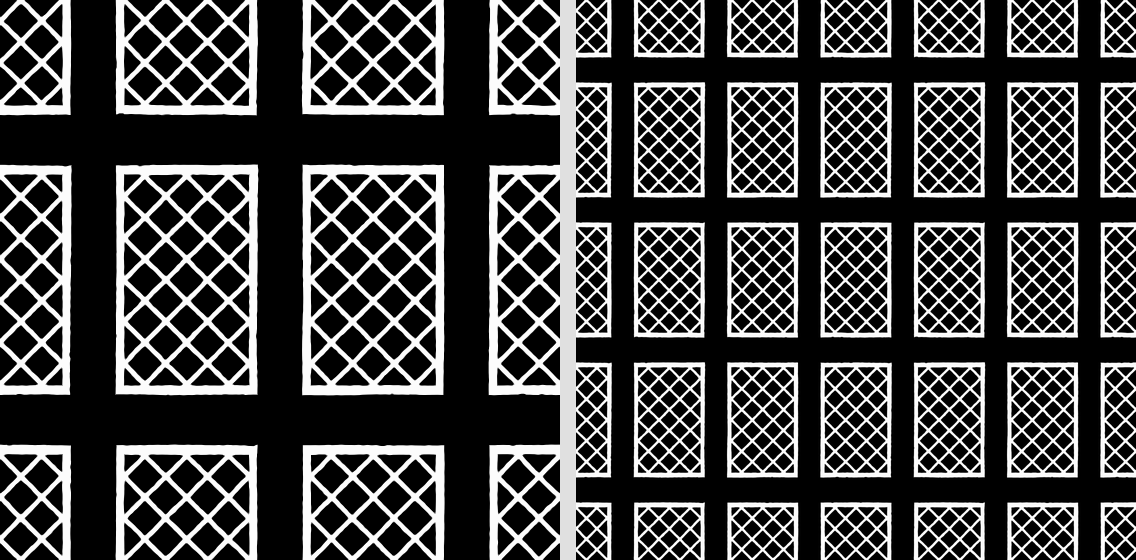
Left: one tile. Right: repeated 2 by 2.
This pattern is drawn by a Shadertoy shader. Its source:

```glsl
const vec2 REPEATS = vec2(3.0, 2.0);            // panels across and down
const vec2 OUTER_HALF = vec2(0.1262, 0.2050);   // half size of the frame
const vec2 INNER_HALF = vec2(0.1115, 0.1882);   // half size of the opening
const float LATTICE_STEP = 0.0373;              // half diagonal of a diamond
const float BAR_HALF = 0.0042;                  // half width of a bar
const float FILLET = 0.0035;                    // softening of the joints
const float TILT = 0.006;                       // skew of the frame sides
const float FRAME_WOBBLE = 0.0022;
const float BAR_WOBBLE = 0.0013;
const float ROUGHNESS = 0.0010;
const float CHIP_DEPTH = 0.0016;
const vec3 GROUND = vec3(0.0);
const vec3 INK = vec3(0.99);

// Integer hash, two values in 0..1
vec2 hash2(vec2 cell, uint seed) {
    uvec2 v = uvec2(cell) + uvec2(seed, seed * 7u);
    v = v * 1664525u + 1013904223u;
    v.x += v.y * 1664525u;
    v.y += v.x * 1664525u;
    v ^= v >> 16u;
    v.x += v.y * 1664525u;
    v.y += v.x * 1664525u;
    v ^= v >> 16u;
    return vec2(v & 65535u) / 65535.0;
}

// Value noise that wraps over the unit square
vec2 wrapNoise(vec2 uv, float frequency, uint seed) {
    vec2 grid = uv * frequency;
    vec2 cell = floor(grid);
    vec2 f = grid - cell;
    f = f * f * (3.0 - 2.0 * f);
    vec2 lo = mod(cell, frequency);
    vec2 hi = mod(cell + 1.0, frequency);
    vec2 bottom = mix(hash2(lo, seed), hash2(vec2(hi.x, lo.y), seed), f.x);
    vec2 top = mix(hash2(vec2(lo.x, hi.y), seed), hash2(hi, seed), f.x);
    return mix(bottom, top, f.y);
}

float boxDistance(vec2 p, vec2 halfSize) {
    vec2 d = abs(p) - halfSize;
    return max(d.x, d.y);
}

float smoothMin(float a, float b, float k) {
    float h = max(k - abs(a - b), 0.0) / k;
    return min(a, b) - 0.25 * k * h * h;
}

// Two crossing sets of diagonal bars
float latticeDistance(vec2 p) {
    vec2 diagonal = vec2(p.x + p.y, p.x - p.y) / LATTICE_STEP;
    vec2 d = abs(mod(diagonal, 2.0) - 1.0) * LATTICE_STEP * 0.7071 - BAR_HALF;
    return smoothMin(d.x, d.y, FILLET);
}

void mainImage(out vec4 fragColor, in vec2 fragCoord) {
    vec2 uv = fragCoord / iResolution.xy;
    float pixel = 1.0 / min(iResolution.x, iResolution.y);

    // Panels are centred on the corners of the canvas
    vec2 panel = round(uv * REPEATS);
    vec2 p = uv - panel / REPEATS;
    vec2 skew = (hash2(mod(panel, REPEATS), 11u) - 0.5) * TILT;

    // Hand-cut irregularity
    vec2 slow = wrapNoise(uv, 13.0, 23u) - 0.5;
    vec2 medium = wrapNoise(uv, 37.0, 41u) - 0.5;
    vec2 fine = (wrapNoise(uv, 128.0, 67u) - 0.5) * ROUGHNESS;
    float chip = CHIP_DEPTH * smoothstep(0.72, 0.95, wrapNoise(uv, 60.0, 89u).x);

    // Frame and bars
    vec2 outerP = p + p.yx * skew + slow * FRAME_WOBBLE + fine;
    vec2 innerP = p + medium * BAR_WOBBLE + fine;
    float outer = boxDistance(outerP, OUTER_HALF) + chip;
    float frame = -boxDistance(innerP, INNER_HALF);
    float ink = max(outer, smoothMin(latticeDistance(innerP), frame, FILLET));

    float coverage = clamp(0.5 - ink / pixel, 0.0, 1.0);
    fragColor = vec4(mix(GROUND, INK, coverage), 1.0);
}
```
